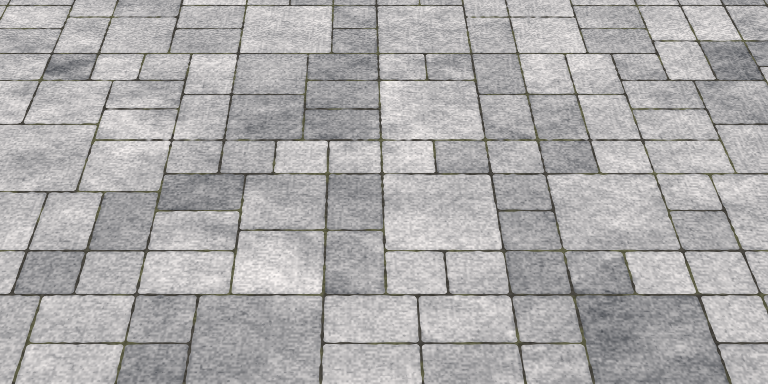
Give the GLSL for this texture, as a Shadertoy shader.

```glsl
// Grey concrete paving of mixed stone sizes, seen in mild perspective.
// Lines staggered over a checkerboard of cells bound the stones; long ones are
// halved. Each stone gets its own tone, cloudy stains and a fine grain.

const float CELL = 1.45;          // cell size, in widths of a small stone
const float HORIZON = 2.7;        // horizon height, in canvas heights
const float VANISH_X = 0.462;     // vanishing point, share of the width
const vec2 PLANE_SCALE = vec2(14.66, 48.9);

const vec3 STONE_DARK = vec3(0.56, 0.56, 0.57);
const vec3 STONE_LIGHT = vec3(0.79, 0.78, 0.78);
const vec3 JOINT_DIRT = vec3(0.27, 0.26, 0.24);
const vec3 JOINT_MOSS = vec3(0.36, 0.36, 0.27);

float hash(vec2 p) {
    return fract(sin(dot(p, vec2(127.1, 311.7))) * 43758.55);
}

float noise(vec2 p) {
    vec2 i = floor(p), f = fract(p);
    f = f * f * (3.0 - 2.0 * f);
    return mix(mix(hash(i), hash(i + vec2(1, 0)), f.x),
               mix(hash(i + vec2(0, 1)), hash(i + vec2(1, 1)), f.x), f.y);
}

float fbm(vec2 p) {
    float sum = 0.0, amp = 0.5;
    for (int i = 0; i < 5; i++) {
        sum += amp * noise(p);
        p = p * 2.03 + 17.3;
        amp *= 0.55;
    }
    return sum / 1.055;
}

bool isUpright(vec2 cell) {
    return mod(cell.x + cell.y, 2.0) < 0.5;
}

// Position of the line through a cell: x if it is upright, else y
float linePos(vec2 cell) {
    float axis = isUpright(cell) ? cell.x : cell.y;
    float side = mod(axis, 2.0) < 0.5 ? -1.0 : 1.0;
    if (hash(cell + 3.7) < 0.25) side = -side;
    return axis + 0.5 + side / 6.0;
}

// Stone around p as (low corner, high corner)
vec4 stoneAt(vec2 p) {
    vec2 cell = floor(p), k;
    float line = linePos(cell);
    if (isUpright(cell)) {
        k.x = step(line, p.x);
        k.y = step(linePos(cell + vec2(2.0 * k.x - 1.0, 0)), p.y);
    } else {
        k.y = step(line, p.y);
        k.x = step(linePos(cell + vec2(0, 2.0 * k.y - 1.0)), p.x);
    }
    // The four cells around the shared corner hold the four sides
    vec2 base = cell + k - 1.0;
    float a = linePos(base), b = linePos(base + vec2(1, 0));
    float c = linePos(base + vec2(0, 1)), d = linePos(base + 1.0);
    vec4 r = isUpright(base) ? vec4(a, b, d, c) : vec4(c, a, b, d);

    // Halve stones that are long in one direction only
    vec2 size = r.zw - r.xy, mid = 0.5 * (r.xy + r.zw);
    if (size.x > 1.2 && size.y < 1.2) {
        if (p.x < mid.x) r.z = mid.x; else r.x = mid.x;
    } else if (size.y > 1.2 && size.x < 1.2) {
        if (p.y < mid.y) r.w = mid.y; else r.y = mid.y;
    }
    return r;
}

float roundedBox(vec2 p, vec2 halfSize, float radius) {
    vec2 q = abs(p) - halfSize + radius;
    return length(max(q, 0.0)) + min(max(q.x, q.y), 0.0) - radius;
}

// Grey level of a stone: own tone, drifting stains, grain and dark pits
float stoneTone(vec2 p, vec2 id) {
    float h = hash(id), mottle = hash(id + 5.1);
    float cloud = fbm(p * vec2(1.3, 2.1) + 40.0 * vec2(h, mottle));
    float tone = 0.78 - 0.18 * h * h;
    tone += (cloud - 0.5) * mix(0.15, 0.45, mottle);
    tone -= 0.07 * mottle * smoothstep(0.5, 0.62, fbm(p * vec2(2.5, 4.0) + 9.0 * h));
    tone += 0.2 * (noise(p * vec2(29.0, 25.0)) - 0.5);
    tone += 0.08 * (noise(p * 13.0 + 31.0) - 0.5);
    return tone - 0.09 * smoothstep(0.78, 0.95, noise(p * 19.0 + 77.0));
}

void mainImage(out vec4 fragColor, in vec2 fragCoord) {
    // Project the canvas onto the ground
    vec2 uv = fragCoord / iResolution.y;
    float depth = HORIZON - uv.y;
    float centre = VANISH_X * iResolution.x / iResolution.y;
    vec2 ground = PLANE_SCALE * vec2(uv.x - centre, 1.0) / depth;
    float pixel = PLANE_SCALE.x / (depth * iResolution.y);

    // Stone outline with slightly ragged edges
    vec4 rect = stoneAt(ground / CELL) * CELL;
    vec2 mid = 0.5 * (rect.xy + rect.zw);
    float edge = roundedBox(ground - mid, 0.5 * (rect.zw - rect.xy) - 0.018, 0.06);
    edge += 0.022 * (noise(ground * 10.0) - 0.5);

    // Stone face, darker at its worn rim
    float tone = stoneTone(ground, floor(mid * 8.0));
    tone -= 0.06 * smoothstep(-0.07, 0.0, edge);
    vec3 stone = mix(STONE_DARK, STONE_LIGHT, (tone - 0.56) / 0.225);

    // Joints filled with dirt and patches of moss
    vec3 joint = mix(JOINT_DIRT, JOINT_MOSS, smoothstep(0.4, 0.7, noise(ground * 3.0)));
    joint *= 0.8 + 0.4 * noise(ground * 24.0);
    float gap = smoothstep(-0.6 * pixel, 0.6 * pixel, edge);
    fragColor = vec4(clamp(mix(stone, joint, gap), 0.0, 1.0), 1.0);
}
```
